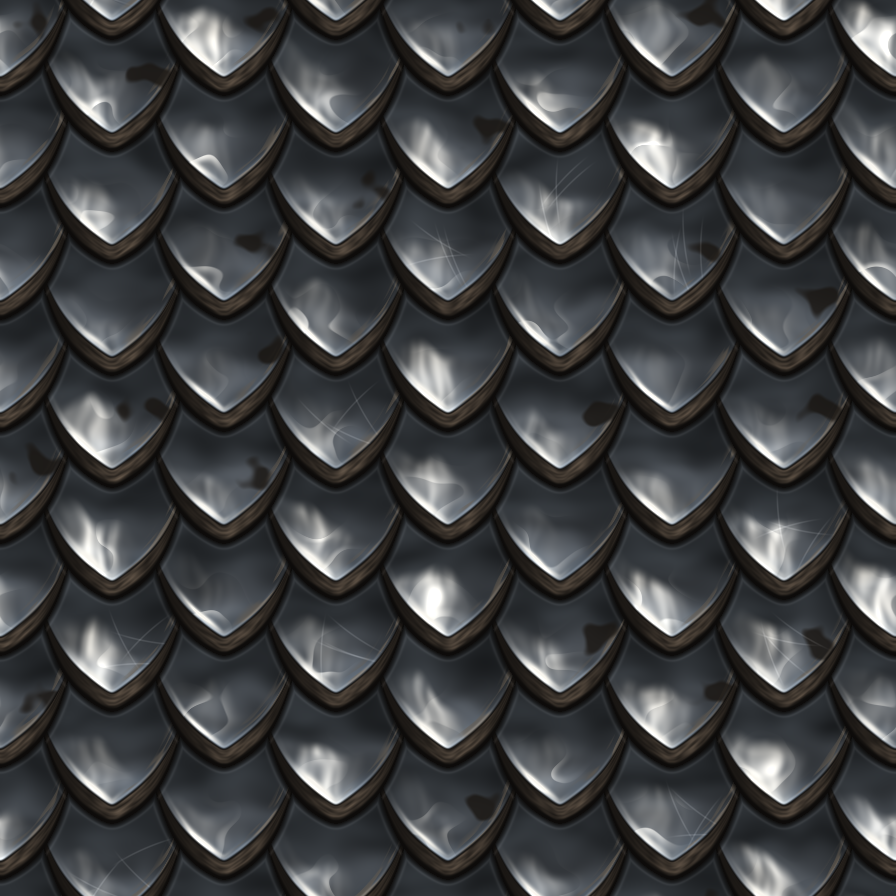
Reproduce this pattern procedurally as a Shadertoy shader.

```glsl
// Overlapping polished steel scales with dark bronze rims, 8 columns by 8 rows.
// Odd columns drop by half a scale; the highest tip covering a point is on top.
// Each scale gets its own reflections, stains and scratches from a wrapped id.

const float REPEATS = 8.0;

vec2 hash2(vec2 p) {
    vec3 q = fract(p.xyx * vec3(0.1031, 0.1030, 0.0973));
    q += dot(q, q.yzx + 33.33);
    return fract((q.xx + q.yz) * q.zy);
}

float gradDot(vec2 cell, vec2 offset) {
    float a = 6.2832 * hash2(cell).x;
    return dot(vec2(cos(a), sin(a)), offset);
}

float gradientNoise(vec2 p) {
    vec2 i = floor(p), f = p - i;
    vec2 w = f * f * f * (f * (f * 6.0 - 15.0) + 10.0);
    vec2 e = vec2(1.0, 0.0);
    return mix(mix(gradDot(i, f), gradDot(i + e, f - e), w.x),
               mix(gradDot(i + e.yx, f - e.yx), gradDot(i + 1.0, f - 1.0), w.x), w.y);
}

// V-shaped lower edge: height and slope at x, for a given steepness and tip radius
vec2 edgeCurve(float x, float steep, float tipRadius, float flare) {
    float r = sqrt(x * x + tipRadius * tipRadius);
    return vec2(steep * (r - tipRadius) + flare * x * x * x * x,
                steep * x / r + 4.0 * flare * x * x * x);
}

// Topmost scale of one column: x from its axis, tip height,
// distance inside its edge, distance to the next edge above
vec4 columnScale(vec2 p, float column) {
    float x = p.x - column;
    float tipOffset = 0.146 + 0.5 * mod(column, 2.0);
    vec2 edge = edgeCurve(x, 0.64, 0.08, 3.2);
    float y = p.y - tipOffset - edge.x;
    float row = floor(y);
    return vec4(x, row + tipOffset, vec2(y - row, row + 1.0 - y) / sqrt(1.0 + edge.y * edge.y));
}

// Fine curved marks at random angles across one face
float scratches(vec2 q, vec2 id) {
    float marks = 0.0;
    for (float i = 0.0; i < 4.0; i++) {
        vec2 r = hash2(id * 3.0 + i * 17.0 + 5.0);
        float a = 3.1416 * r.x;
        vec2 c = q - vec2(0.5 * r.y - 0.2, 0.4 + 0.4 * fract(r.x * 7.0));
        vec2 l = vec2(dot(c, vec2(cos(a), sin(a))), dot(c, vec2(-sin(a), cos(a))));
        l.y += 0.25 * l.x * l.x;
        marks += smoothstep(0.014, 0.0, abs(l.y)) * smoothstep(0.35, 0.1, abs(l.x));
    }
    return marks;
}

vec3 faceColor(vec2 q, float inset, vec2 id) {
    vec2 rnd = hash2(id + 11.0), wear = hash2(id + 53.0);
    vec2 seed = id * 37.0;
    vec2 w = q + 0.12 * vec2(gradientNoise(q * 2.5 + seed), gradientNoise(q * 2.5 + seed + 19.0));

    // Dark above, cool grey toward the tip
    vec3 col = mix(vec3(0.305, 0.325, 0.35), vec3(0.165, 0.18, 0.195), smoothstep(0.42, 0.95, w.y));
    col *= 1.0 - 0.22 * smoothstep(0.0, 0.5, q.x);
    col += vec3(0.03, 0.065, 0.10) * exp(-14.0 * max(inset, 0.0)) * smoothstep(0.7, 0.2, q.y);
    col *= 1.0 + 0.5 * gradientNoise(w * vec2(2.0, 4.0) + seed + 31.0);

    // Warm sheen: crisp curved top, brushed body leaning on the left edge
    float crest = 0.56 + 0.14 * rnd.x + 0.25 * gradientNoise(vec2(q.x * 3.0, 0.5) + seed) - 0.35 * q.x;
    float sheen = smoothstep(crest + 0.07, crest - 0.09, w.y);
    float side = (w.x + 0.10 + 0.08 * rnd.x) / 0.21;
    sheen *= exp(-side * side) * (0.08 + 0.58 * rnd.y * rnd.y);
    sheen *= 0.85 + 1.1 * gradientNoise(w * vec2(9.0, 3.0) + seed);

    // One broad curl of light beneath the crest
    float curl = gradientNoise(w * vec2(2.2, 2.8) + seed + 7.0);
    curl = smoothstep(0.0, 0.04, curl) * smoothstep(0.24, 0.04, curl);
    curl *= exp(-side * side - pow((w.y - 0.42) / 0.2, 2.0)) * 0.42 * rnd.x;
    col += vec3(1.0, 0.96, 0.89) * (max(sheen, 0.0) + curl);

    // Brown streaks reflected along the right edge
    float streak = smoothstep(-0.05, 0.25, gradientNoise(vec2(inset * 26.0, q.y * 4.0) + seed));
    streak *= smoothstep(0.04, 0.18, q.x) * smoothstep(0.13, 0.02, inset);
    col = mix(col, vec3(0.40, 0.36, 0.31), 0.7 * streak);

    // Soft dark stain on some scales
    vec2 s = (q - vec2(0.36, 0.62 + 0.1 * wear.y)) * vec2(3.2, 5.5);
    float stain = 0.65 - length(s) + 1.2 * gradientNoise(q * 5.0 + seed + 71.0);
    col = mix(col, vec3(0.10, 0.085, 0.07), 0.8 * step(0.72, wear.x) * smoothstep(0.0, 0.45, stain));

    // White glint hugging the lower left edge, and a thin lit bevel
    float along = (q.x + 0.15 + 0.08 * rnd.x) / 0.17;
    float glintWidth = 0.022 + 0.024 * rnd.y * exp(-along * along);
    float across = (inset - 0.042 + 0.02 * gradientNoise(q * 4.0 + seed)) / glintWidth;
    float glint = exp(-along * along - across * across) * (0.75 + 0.7 * wear.y);
    col = mix(col, vec3(0.98, 0.97, 0.94), min(glint, 1.0));
    float bevel = exp(-pow((inset - 0.022) / 0.012, 2.0)) * smoothstep(0.85, 0.3, q.y);
    col += 0.13 * bevel;

    return col + 0.09 * step(wear.y, 0.16) * scratches(q, id);
}

vec3 rimColor(float x, float t, vec2 id) {
    float grain = gradientNoise(vec2(x * 8.0, t * 6.0) + id * 23.0);
    float band = smoothstep(0.12, 0.42, t) * smoothstep(1.03, 0.88, t);
    float light = 0.2 + exp(-9.0 * (x - 0.11) * (x - 0.11)) * (0.75 + 0.9 * grain);
    return vec3(0.05, 0.044, 0.039) + vec3(0.22, 0.19, 0.16) * band * light;
}

void mainImage(out vec4 fragColor, in vec2 fragCoord) {
    vec2 p = fragCoord / iResolution.xy * REPEATS;
    float column = floor(p.x);
    vec4 top = columnScale(p, column), other = columnScale(p, column + 1.0);
    if (other.y > top.y) {
        vec4 swap = top; top = other; other = swap;
        column += 1.0;
    }
    vec2 id = mod(vec2(column, floor(top.y)), REPEATS);
    vec2 q = vec2(top.x, p.y - top.y);

    // Pointed face inside the rounded rim
    vec2 inner = edgeCurve(q.x, 0.76, 0.035, 2.0);
    float inset = (q.y - 0.165 - inner.x) / sqrt(1.0 + inner.y * inner.y);
    float acrossRim = top.z / max(top.z - inset, 0.02);
    vec3 col = mix(rimColor(q.x, acrossRim, id), faceColor(q, inset, id),
                   smoothstep(-0.006, 0.018, inset));

    // Contact shadow and thin lit line below the scales above
    float gap = top.w;
    if (other.y + 1.0 > top.y) gap = min(gap, other.w);
    col += 0.05 * exp(-pow((gap - 0.045) / 0.012, 2.0));
    col = mix(vec3(0.045, 0.04, 0.036), col, smoothstep(-0.015, 0.05, gap));
    fragColor = vec4(clamp(col, 0.0, 1.0), 1.0);
}
```
